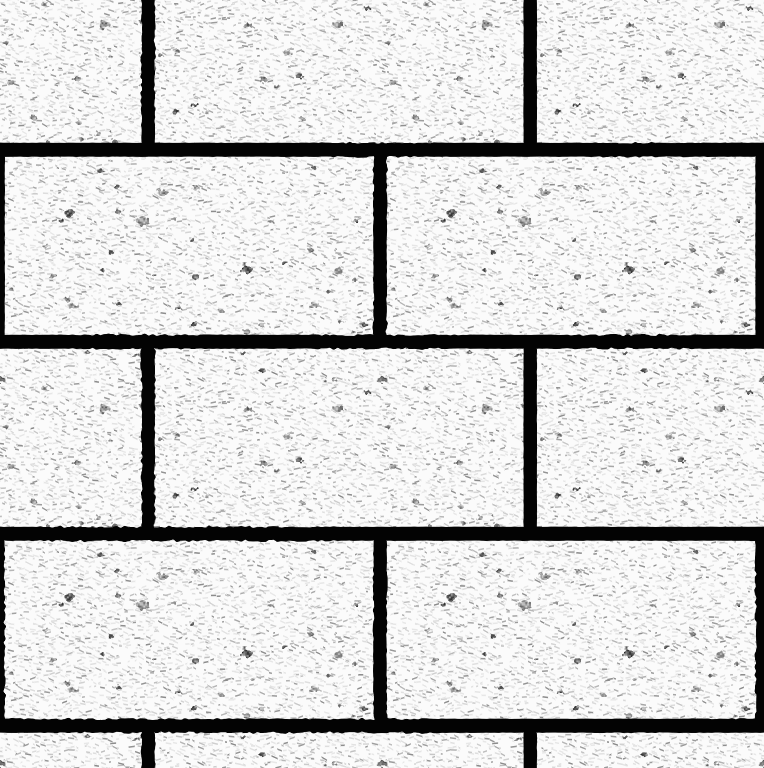
Write a Shadertoy shader that draws this pattern.

```glsl
// White speckled bricks in running bond with wide black mortar joints.
// Short tilted dashes and rough dark pits are scattered on wrapping grids that
// repeat twice each way; mortar is a distance to the joints with worn edges.

const vec3 BRICK = vec3(0.985);
const vec3 MORTAR = vec3(0.01);
const float PERIOD = 0.5;          // side of one repeat, in canvas units
const float ROWS = 4.0;
const float BRICKS = 2.0;
const vec2 JOINT_HALF = vec2(0.0088, 0.0091);

vec3 hash3(vec2 p) {
    vec3 q = fract(p.xyx * vec3(0.1031, 0.1030, 0.0973));
    q += dot(q, q.yxz + 33.33);
    return fract((q.xxy + q.yzz) * q.zyx);
}

// Value noise that wraps after the given number of cells.
float wrapNoise(vec2 p, vec2 cells) {
    vec2 id = floor(p * cells);
    vec2 f = fract(p * cells);
    f = f * f * (3.0 - 2.0 * f);
    float a = hash3(mod(id, cells)).x;
    float b = hash3(mod(id + vec2(1, 0), cells)).x;
    float c = hash3(mod(id + vec2(0, 1), cells)).x;
    float d = hash3(mod(id + vec2(1, 1), cells)).x;
    return mix(mix(a, b, f.x), mix(c, d, f.x), f.y);
}

float coverage(float dist, float px) {
    return clamp(0.5 - dist / px, 0.0, 1.0);
}

// Fine grain: one short, slightly tilted dash per cell.
float grainInk(vec2 p, vec2 cells, float px) {
    float ink = 0.0;
    vec2 base = floor(p * cells);
    for (int j = -1; j <= 1; j++)
    for (int i = -1; i <= 1; i++) {
        vec2 id = base + vec2(i, j);
        vec2 key = mod(id, cells);
        vec3 place = hash3(key + 7.0);
        vec3 look = hash3(key + 131.5);
        vec2 d = (p - (id + place.xy) / cells) * PERIOD;
        d.y -= (look.x - 0.6) * d.x;
        vec2 halfSize = vec2(mix(0.001, 0.004, look.y), 0.001);
        vec2 edge = abs(d) - halfSize;
        float shade = mix(0.08, 0.45, pow(look.z, 3.0)) * step(place.z, 0.82);
        ink = max(ink, shade * coverage(max(edge.x, edge.y), px));
    }
    return ink;
}

// Dark pits: sparse ragged blobs, a few of them large.
float pitInk(vec2 p, vec2 cells, float px) {
    float ink = 0.0;
    float rough = wrapNoise(p, vec2(170.0));
    float mottle = wrapNoise(p + 0.37, vec2(210.0));
    vec2 base = floor(p * cells);
    for (int j = -1; j <= 1; j++)
    for (int i = -1; i <= 1; i++) {
        vec2 id = base + vec2(i, j);
        vec2 key = mod(id, cells);
        vec3 place = hash3(key + 53.0);
        vec3 look = hash3(key + 211.0);
        vec2 d = (p - (id + place.xy) / cells) * PERIOD;
        float radius = mix(0.0022, 0.0075, pow(look.x, 5.0));
        float dist = length(d * vec2(0.8, 1.15)) - radius + (rough - 0.5) * 0.005;
        float shade = mix(0.3, 0.6, look.y) + 0.5 * (mottle - 0.4);
        ink = max(ink, shade * step(place.z, 0.5) * coverage(dist, px * 1.3));
    }
    return clamp(ink, 0.0, 0.85);
}

// Signed distance to the joints, negative inside the mortar.
float mortarDistance(vec2 uv) {
    float y = uv.y - 0.055;
    float shift = 0.1965 * mod(floor(y * ROWS), 2.0);
    float x = uv.x + 0.0025 - shift;
    float dx = abs(fract(x * BRICKS + 0.5) - 0.5) / BRICKS;
    float dy = abs(fract(y * ROWS + 0.5) - 0.5) / ROWS;
    return min(dx - JOINT_HALF.x, dy - JOINT_HALF.y);
}

// Ragged edge that comes and goes across the canvas.
float edgeWear(vec2 uv) {
    float patches = smoothstep(0.35, 0.7, wrapNoise(uv, vec2(6.0, 9.0)));
    return (wrapNoise(uv, vec2(190.0)) - 0.5) * mix(0.0006, 0.0036, patches);
}

void mainImage(out vec4 fragColor, in vec2 fragCoord) {
    vec2 uv = fragCoord / iResolution.xy;
    float px = 1.0 / iResolution.y;
    vec2 p = fract(uv / PERIOD);

    // Brick face
    float ink = max(grainInk(p, vec2(66.0, 100.0), px), pitInk(p, vec2(14.0), px));
    vec3 color = BRICK * (1.0 - ink);

    // Joints
    float mortar = coverage(mortarDistance(uv) + edgeWear(uv), px);
    color = mix(color, MORTAR, mortar);
    fragColor = vec4(color, 1.0);
}
```
